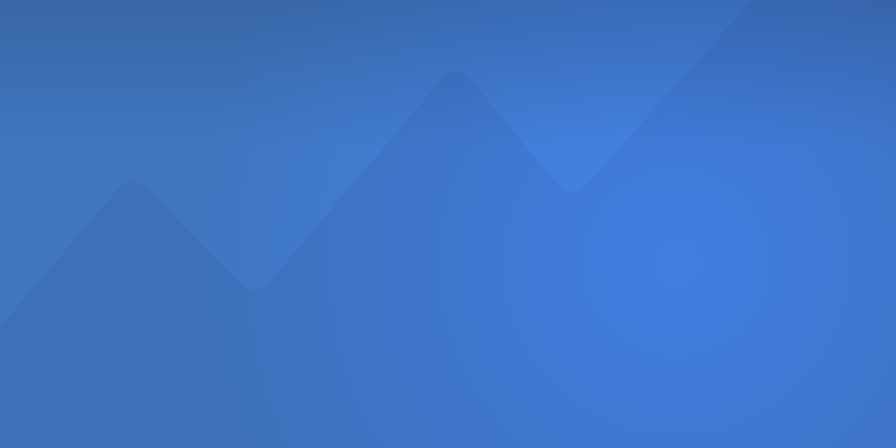
A Shadertoy shader for this background:

```glsl
const vec3 BASE_BLUE = vec3(0.240, 0.440, 0.722);
const vec3 GLOW_BLUE = vec3(0.254, 0.487, 0.885);
const vec3 SKY_LIFT = vec3(0.010, 0.024, 0.030);

// Zero left of the origin, x right of it, with a rounded corner
float roundedRamp(float x, float radius) {
    float t = clamp(x + radius, 0.0, 2.0 * radius);
    return t * t / (4.0 * radius) + max(x - radius, 0.0);
}

// Zigzag height: each corner adds its change of slope
float ridgeHeight(float x, float startHeight, float cornerRadius) {
    float corners[4] = float[4](0.294, 0.570, 1.018, 1.276);
    float slopes[5] = float[5](1.17, -1.022, 1.181, -1.205, 1.111);
    float height = startHeight + slopes[0] * x;
    for (int i = 0; i < 4; i++) {
        float slopeChange = slopes[i + 1] - slopes[i];
        height += slopeChange * roundedRamp(x - corners[i], cornerRadius);
    }
    return height;
}

// Linear falloff from one at the centre to zero at the radius
float radialGlow(vec2 p, vec2 centre, float radius) {
    return clamp(1.0 - length(p - centre) / radius, 0.0, 1.0);
}

// Brightness factor that darkens towards the top
float topShade(float y, float startY, float strength) {
    return 1.0 - strength * clamp((y - startY) / (1.0 - startY), 0.0, 1.0);
}

void mainImage(out vec4 fragColor, in vec2 fragCoord) {
    vec2 p = fragCoord / iResolution.y;
    float pixel = 1.0 / iResolution.y;

    // Radial background light
    float glow = radialGlow(p, vec2(1.51, 0.414), 1.08);
    vec3 color = mix(BASE_BLUE, GLOW_BLUE, glow);

    // Lighter area above the ridge
    float aboveRidge = p.y - ridgeHeight(p.x, 0.271, 0.036);
    color += SKY_LIFT * smoothstep(-pixel, pixel, aboveRidge);

    // Shadow along the top
    color *= topShade(p.y, 0.67, 0.13);

    fragColor = vec4(color, 1.0);
}
```
